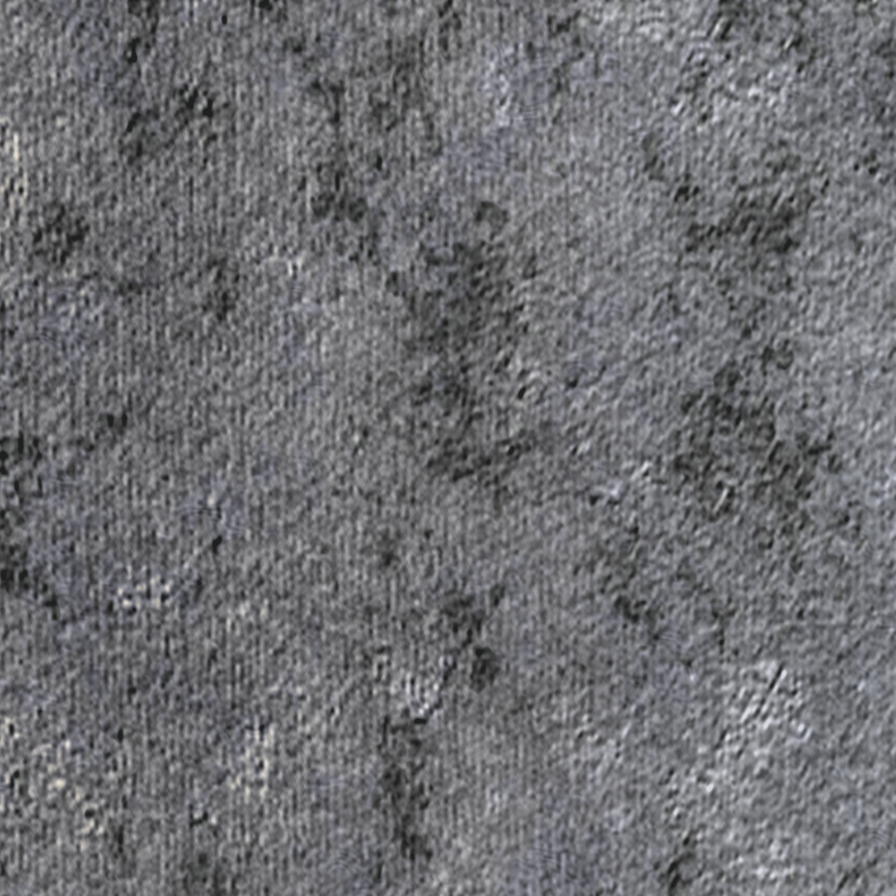
Reproduce this texture procedurally as a three.js fragment shader.

```glsl
varying vec2 vUv;

const float TAU = 6.2831853;
const float THREADS = 105.0;
const vec3 NEUTRAL = vec3(0.995, 0.995, 1.02);
const vec3 VIOLET = vec3(0.97, 0.975, 1.08);
const vec3 STEEL = vec3(0.975, 1.0, 1.05);
const vec3 SOOT = vec3(1.0, 1.01, 0.99);
const vec3 CREAM = vec3(1.03, 1.0, 0.94);

float hash(vec2 p) {
  return fract(sin(dot(p, vec2(127.1, 311.7))) * 43758.5453);
}

float noise(vec2 p) {
  vec2 cell = floor(p);
  vec2 f = fract(p);
  f = f * f * (3.0 - 2.0 * f);
  float low = mix(hash(cell), hash(cell + vec2(1.0, 0.0)), f.x);
  float high = mix(hash(cell + vec2(0.0, 1.0)), hash(cell + vec2(1.0)), f.x);
  return mix(low, high, f.y);
}

float fbm(vec2 p, int octaves) {
  float sum = 0.0;
  float total = 0.0;
  float gain = 0.5;
  for (int i = 0; i < 6; i++) {
    if (i >= octaves) break;
    sum += gain * noise(p);
    total += gain;
    gain *= 0.6;
    p = mat2(1.8, 0.8, -0.8, 1.8) * p + 17.3;
  }
  return sum / total;
}

// Soft round weight that gathers wear in one region
float region(vec2 uv, vec2 centre, vec2 radius) {
  vec2 d = (uv - centre) / radius;
  return exp(-dot(d, d));
}

// Noise lit from one side, so that it reads as raised fibres
float relief(vec2 p, vec2 light) {
  return noise(p + light) - noise(p - light);
}

// Ribs of thread crossed by finer rows, slightly uneven
float weave(vec2 uv, float count) {
  float wobble = 0.6 * noise(uv * vec2(40.0, 30.0));
  float column = uv.x * count + wobble;
  float ribs = sin(TAU * column);
  float rows = sin(TAU * (uv.y * count + 0.5 * floor(column) + wobble));
  return ribs * 0.75 + rows * 0.4;
}

// Small irregular curled ridges
float ripples(vec2 uv, float count) {
  float bend = 2.6 * noise(uv * vec2(42.0, 36.0)) + 0.8 * noise(uv * 85.0 + 8.0);
  return sin(TAU * (uv.y * count + uv.x * 18.0 + bend));
}

void main() {
  vec2 uv = vUv;

  // Broad wear fields broken up by ragged edges
  float cloud = fbm(uv * vec2(5.0, 3.5) + 3.1, 5);
  float ragged = fbm(uv * vec2(48.0, 38.0) + 9.0, 3) - 0.5;
  float flecks = fbm(uv * vec2(100.0, 80.0) + 33.0, 2) - 0.5;
  float darkBias = 0.09 * region(uv, vec2(0.76, 0.82), vec2(0.18, 0.28))
    + 0.09 * region(uv, vec2(0.93, 0.95), vec2(0.07, 0.10))
    + 0.09 * region(uv, vec2(0.14, 0.92), vec2(0.12, 0.14))
    + 0.13 * region(uv, vec2(0.54, 0.48), vec2(0.08, 0.05))
    + 0.07 * region(uv, vec2(0.82, 0.42), vec2(0.06, 0.20))
    + 0.07 * region(uv, vec2(0.05, 0.27), vec2(0.14, 0.09));
  float darkField = fbm(uv * vec2(13.0, 8.0) + 41.0, 4) + ragged * 0.9 + flecks * 0.35 + darkBias;
  float dark = smoothstep(0.58, 0.83, darkField);
  float lightBias = 0.16 * region(uv, vec2(0.07, 0.14), vec2(0.12, 0.09))
    + 0.16 * region(uv, vec2(0.81, 0.20), vec2(0.07, 0.06))
    + 0.13 * region(uv, vec2(0.66, 0.13), vec2(0.07, 0.09))
    + 0.08 * region(uv, vec2(0.40, 0.54), vec2(0.05, 0.07))
    + 0.08 * region(uv, vec2(0.02, 0.75), vec2(0.07, 0.25))
    + 0.06 * region(uv, vec2(0.80, 0.76), vec2(0.10, 0.12));
  float lightField = fbm(uv * vec2(13.0, 9.0) + 73.0, 4) + ragged * 0.6 + lightBias;
  float worn = smoothstep(0.58, 0.86, lightField);
  float violetField = fbm(uv * vec2(12.0, 11.0) + 90.0, 4) + ragged * 0.8;
  float violet = smoothstep(0.48, 0.74, violetField);

  // Fibre relief: upright on the left, slanted on the right
  float upright = relief(uv * vec2(190.0, 115.0), vec2(-0.5, 0.3));
  vec2 slantUv = vec2(uv.x - uv.y * 0.55, uv.y + uv.x * 0.55);
  float slanted = relief(slantUv * vec2(170.0, 95.0), vec2(-0.5, 0.25));
  float lean = smoothstep(0.35, 0.7, uv.x * 0.55 + fbm(uv * 6.0 + 21.0, 3) * 0.5);
  float fibre = mix(upright, slanted, lean);
  float grit = noise(uv * vec2(215.0, 180.0) + 5.0) - 0.5;

  // Tone from wear, then threads, ridges and grain
  float tone = 0.474 + 0.20 * (cloud - 0.5) + 0.04 * (uv.x - 0.5);
  tone += 0.12 * ragged + 0.16 * flecks - 0.03 * violet;
  tone += 0.09 * worn - 0.19 * dark;
  float threadShow = (1.0 - 0.5 * dark) * (1.0 - 0.4 * violet) * mix(1.0, 0.6, lean);
  tone += 0.06 * threadShow * weave(uv, THREADS);
  tone += 0.028 * violet * (1.0 - dark) * ripples(uv, 80.0);
  tone += fibre * (0.20 + 0.26 * worn + 0.08 * dark) + grit * 0.17;
  tone = clamp(tone, 0.12, 0.86);

  // Cool cloth, warm pale fibres on the left, neutral soot
  vec3 tint = mix(NEUTRAL, VIOLET, violet * 0.7);
  tint = mix(tint, STEEL, 0.6 * smoothstep(0.5, 1.0, uv.x));
  float warmth = smoothstep(0.48, 0.68, tone) * smoothstep(0.75, 0.1, uv.x);
  tint = mix(tint, CREAM, warmth * (0.25 + 0.6 * worn));
  tint = mix(tint, SOOT, dark * 0.8);
  gl_FragColor = vec4(tone * tint, 1.0);
}
```
